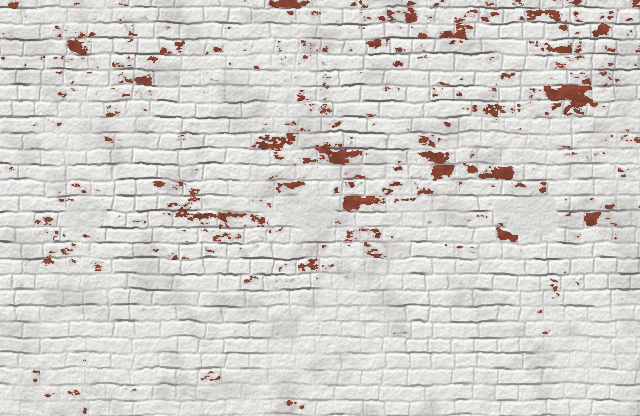
Give the GLSL for this texture, as a Shadertoy shader.

```glsl
const float ROWS = 26.5;
const float BRICK_LENGTH = 2.92; // in row heights
const float HEADER_SHARE = 0.35;

const vec3 PAINT = vec3(0.89, 0.89, 0.88);
const vec3 STAIN = vec3(0.76, 0.75, 0.74);
const vec3 GRIME = vec3(0.58, 0.54, 0.52);
const vec3 CREVICE = vec3(0.34, 0.32, 0.32);
const vec3 BRICK_DARK = vec3(0.38, 0.19, 0.15);
const vec3 BRICK_LIGHT = vec3(0.60, 0.28, 0.20);

float hash(vec2 p) {
    vec3 q = fract(p.xyx * vec3(0.1031, 0.1030, 0.0973));
    q += dot(q, q.yzx + 33.33);
    return fract((q.x + q.y) * q.z);
}

float noise(vec2 p) {
    vec2 i = floor(p), f = fract(p);
    f = f * f * (3.0 - 2.0 * f);
    float low = mix(hash(i), hash(i + vec2(1, 0)), f.x);
    float high = mix(hash(i + vec2(0, 1)), hash(i + vec2(1, 1)), f.x);
    return mix(low, high, f.y);
}

float fbm(vec2 p) {
    float sum = 0.0, weight = 0.5;
    for (int i = 0; i < 5; i++) {
        sum += weight * noise(p);
        p = mat2(1.6, 1.2, -1.2, 1.6) * p + 17.3;
        weight *= 0.5;
    }
    return sum / 0.97;
}

// Uneven courses
vec2 warp(vec2 p) {
    vec2 broad = vec2(noise(p * 0.7 + 5.0), noise(p * 0.6 + 41.0)) - 0.5;
    vec2 fine = vec2(noise(p * 3.0 + 9.0), noise(p * 3.0 + 71.0)) - 0.5;
    return p + 0.24 * broad + 0.10 * fine;
}

// x: distance to the side joint, y: height within the course, zw: brick id
vec4 brickAt(vec2 p) {
    float row = floor(p.y);
    float x = p.x / BRICK_LENGTH + 0.5 * mod(row, 2.0) + 0.25 * hash(vec2(row, 3.0));
    float col = floor(x);
    float parts = hash(vec2(col, row)) < HEADER_SHARE ? 2.0 : 1.0;
    float f = fract(x) * parts;
    float side = (0.5 - abs(fract(f) - 0.5)) * BRICK_LENGTH / parts;
    return vec4(side, fract(p.y), col + floor(f) / parts, row);
}

// Visibility of the joints under the paint
float jointDepth(vec2 p, float repair) {
    float thick = smoothstep(0.30, 0.62, fbm(p * 0.22 + 31.0));
    float low = smoothstep(0.05, 0.45, p.y / ROWS);
    return mix(0.35, 1.0, thick) * mix(0.6, 1.0, low) * (1.0 - 0.9 * repair);
}

float relief(vec2 p, float depth) {
    vec4 b = brickAt(warp(p));
    float course = min(b.y, 1.0 - b.y);
    float body = smoothstep(0.0, 0.17, course) * smoothstep(0.0, 0.14, b.x);
    return 0.32 * depth * body + 0.42 * fbm(p * 2.3) + 0.12 * noise(p * 7.0);
}

// Smooth filled areas, evenly spaced along the wall
float repairs(vec2 uv, float rough) {
    float mask = 0.0;
    for (int i = 0; i < 3; i++) {
        vec2 centre = vec2(0.21 + 0.53 * float(i), 0.485);
        vec2 radius = vec2(0.055 + 0.03 * hash(vec2(i, 8)), 0.045);
        float d = length((uv - centre) / radius) + 1.2 * (rough - 0.5);
        mask = max(mask, 1.0 - smoothstep(0.85, 1.1, d));
    }
    return mask;
}

// Tendency of the paint to flake: strong above, rare below, one low corner
float flaking(vec2 uv) {
    float above = mix(-0.20, 0.0, smoothstep(0.22, 0.45, uv.y));
    vec2 corner = (uv - vec2(0.24, 0.04)) / vec2(0.16, 0.05);
    return above + 0.05 * smoothstep(0.5, 1.0, uv.y) + 0.24 * exp(-dot(corner, corner));
}

void mainImage(out vec4 fragColor, in vec2 fragCoord) {
    vec2 uv = fragCoord / iResolution.y;
    vec2 p = uv * ROWS;
    float soft = ROWS / iResolution.y;
    float repair = repairs(uv, fbm(p * 0.6));
    float depth = jointDepth(p, repair);
    vec4 brick = brickAt(warp(p));

    // Painted surface lit from above
    float slope = relief(p, depth) - relief(p + vec2(-0.04, 0.09), depth);
    float mottle = fbm(p * 0.55 + 60.0);
    vec3 color = mix(PAINT, STAIN, 0.6 * smoothstep(0.48, 0.80, mottle));
    color = mix(color, vec3(0.84, 0.84, 0.82), 0.7 * repair);
    color *= 1.0 + clamp(0.75 * slope, -0.28, 0.09);

    // Broken shadow lines below the courses, fainter at the sides
    float gap = smoothstep(0.38, 0.66, noise(vec2(p.x * 0.75, brick.w * 7.3)));
    float line = 1.0 - smoothstep(0.03, 0.05 + soft, abs(brick.y - 0.06));
    float side = 1.0 - smoothstep(0.02, 0.04 + soft, brick.x);
    float shadow = max(line * (0.12 + 0.75 * gap), 0.22 * side) * depth;
    color = mix(color, CREVICE, shadow);

    // Flaked paint: grime, speckles, then bare brick
    float worn = pow(hash(brick.zw * 2.0 + 13.0), 6.0);
    float grain = fbm(p * vec2(1.3, 2.1) + 7.0);
    float region = fbm(p * 0.25 + 90.0) - 0.5;
    float joint = 1.0 - smoothstep(0.04, 0.20, min(brick.x, min(brick.y, 1.0 - brick.y)));
    float wear = grain + 0.30 * worn + 0.5 * region + flaking(uv) - 0.12 * joint - 0.4 * repair;
    float speck = smoothstep(0.60, 0.78, noise(p * vec2(5.0, 7.0) + 23.0));
    float film = smoothstep(0.62, 0.80, wear);
    float bare = smoothstep(0.77, 0.77 + 0.5 * soft, wear + 0.07 * (speck - 0.3));
    vec3 clay = mix(BRICK_DARK, BRICK_LIGHT, fbm(p * 2.6 + 50.0));
    vec3 dust = mix(GRIME, clay, 0.35 * noise(p * 1.5));
    color = mix(color, dust, film * (0.22 + 0.6 * speck));
    color = mix(color, clay * (1.0 + 0.5 * slope), 0.95 * bare);

    fragColor = vec4(clamp(color, 0.0, 1.0), 1.0);
}
```
